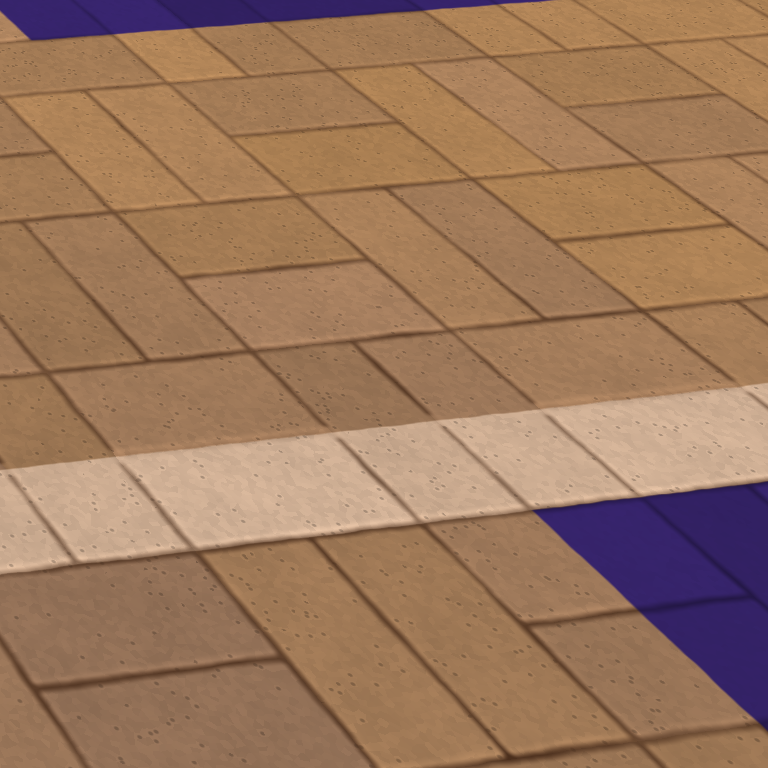
Write a Shadertoy shader that draws this texture.

```glsl
// Basket-weave brick paving in perspective, with a cream stripe and blue painted corners.

const vec3 SAND = vec3(0.605, 0.460, 0.335);
const vec3 WARM_SAND = vec3(0.665, 0.500, 0.340);
const vec3 CREAM = vec3(0.800, 0.675, 0.570);
const vec3 BLUE = vec3(0.205, 0.135, 0.405);
const vec3 JOINT = vec3(0.290, 0.180, 0.110);

// Ground to canvas (y downwards); one ground unit is one block of two bricks.
const mat3 GROUND_TO_VIEW = mat3(0.306, -0.0225, 0.0195,
                                 -0.1866, -0.1735, 0.1202,
                                 0.2539, 0.7174, 1.0);

vec2 hash2(vec2 p) {
    vec3 q = fract(p.xyx * vec3(0.1031, 0.1030, 0.0973));
    q += dot(q, q.yzx + 33.33);
    return fract((q.xx + q.yz) * q.zy);
}

// Layered sines, roughly -1 to 1
float waves(vec2 p) {
    float sum = 0.0, amp = 0.5;
    for (int i = 0; i < 4; i++) {
        sum += amp * sin(p.x + 1.7 * sin(p.y)) * cos(p.y - 1.3 * sin(p.x));
        p = mat2(1.5, 1.2, -1.2, 1.5) * p + 2.7;
        amp *= 0.6;
    }
    return sum;
}

// Cellular noise: x = distance to the nearest point, y = its random value
vec2 cellular(vec2 p) {
    vec2 base = floor(p), nearest = vec2(9.0, 0.0);
    for (int y = -1; y <= 1; y++)
    for (int x = -1; x <= 1; x++) {
        vec2 id = base + vec2(x, y), rnd = hash2(id);
        float d = length(id + rnd - p);
        if (d < nearest.x) nearest = vec2(d, fract(rnd.x * 7.0 + rnd.y * 13.0));
    }
    return nearest;
}

// Offset from the brick centre (xy) and a key unique to the brick (zw)
vec4 basketWeave(vec2 p, out vec2 halfSize) {
    vec2 block = floor(p), f = p - block;
    bool lying = mod(block.x + block.y, 2.0) < 0.5;
    vec2 split = lying ? vec2(1.0, 2.0) : vec2(2.0, 1.0);
    vec2 part = floor(f * split);
    halfSize = 0.5 / split;
    return vec4(f - (part + 0.5) / split, block * 2.0 + part + 40.0);
}

float roundBox(vec2 p, vec2 halfSize, float radius) {
    vec2 q = abs(p) - halfSize + radius;
    return length(max(q, 0.0)) + min(max(q.x, q.y), 0.0) - radius;
}

// Soft step centred on zero
float edge(float d, float softness) {
    return smoothstep(-softness, softness, d);
}

void mainImage(out vec4 fragColor, in vec2 fragCoord) {
    vec2 view = fragCoord / iResolution.xy;
    vec3 q = inverse(GROUND_TO_VIEW) * vec3(view.x, 1.0 - view.y, 1.0);
    vec2 ground = q.xy / q.z;
    vec2 px = fwidth(ground);
    float soft = max(px.x, px.y);

    // Bricks with slightly uneven edges
    vec2 wobbly = ground + 0.006 * vec2(waves(ground * 9.0), waves(ground.yx * 8.0 + 4.0));
    vec2 halfSize;
    vec4 brick = basketWeave(wobbly, halfSize);
    vec2 tone = hash2(brick.zw);
    float d = roundBox(brick.xy, halfSize, 0.035);

    // Painted areas
    float cream = edge(wobbly.y, px.y) * edge(0.5 - wobbly.y, px.y);
    float blueRows = max(edge(-wobbly.y, px.y), edge(wobbly.y - 3.5, px.y));
    float blue = edge(wobbly.x - 1.5, px.x) * blueRows;

    // Clay, with a tone for each brick, mottling and grain
    vec3 color = mix(SAND, WARM_SAND, smoothstep(-0.5, 3.5, ground.y + 0.3 * ground.x - 0.4));
    color *= 0.95 + 0.10 * tone.x;
    color += (tone.y - 0.5) * vec3(-0.01, 0.0, 0.04);
    color = mix(color, CREAM + 0.03 * (tone.x - 0.5), cream);
    color = mix(color, BLUE * (0.93 + 0.14 * tone.x), blue);
    vec2 grain = cellular(ground * 38.0);
    float mottle = waves(ground * 6.0 + tone * 20.0);
    color *= 1.0 + (0.035 * mottle + 0.07 * (grain.y - 0.5)) * (1.0 - 0.6 * blue);

    // Sparse pits, denser where the wear is heavy
    float wear = smoothstep(0.1, 0.6, waves(ground * 2.3 + 1.0));
    float pit = step(0.95 - 0.08 * wear, grain.y) * (1.0 - smoothstep(0.15, 0.45, grain.x));
    color *= 1.0 - 0.22 * pit * (1.0 - blue);

    // Lit rims on the near and left sides
    vec2 rimDistance = brick.xy + halfSize;
    vec2 rim = 1.0 - smoothstep(vec2(0.02), vec2(0.055), rimDistance);
    color *= 1.0 + (0.10 * rim.y + 0.05 * rim.x) * (1.0 - blue);

    // Dark joints, fading with distance and broken by sand
    float width = 0.013 + 0.006 * waves(ground * 4.0 + 7.0);
    float joint = edge(d + width, 0.011 + soft);
    float strength = mix(0.95, 0.62, smoothstep(-0.5, 3.5, ground.y));
    strength *= 0.82 + 0.35 * waves(ground * 3.0 + 2.0);
    float paintLine = 1.0 - smoothstep(0.02, 0.05, abs(wobbly.y - 0.5));
    strength *= 1.0 - 0.75 * paintLine;
    strength *= 1.0 - 0.25 * cream;
    vec3 jointColor = mix(JOINT, BLUE * 0.62, blue);
    color = mix(color, jointColor, clamp(joint * strength, 0.0, 1.0));

    fragColor = vec4(clamp(color, 0.0, 1.0), 1.0);
}
```
